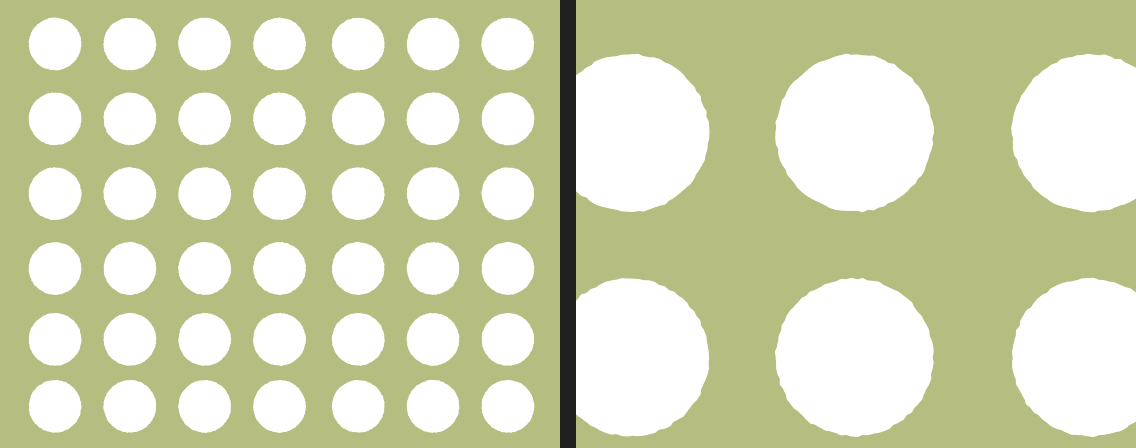
Left: the whole. Right: its middle third, enlarged.
This pattern is drawn by a Shadertoy shader. Its source:

```glsl
const float TAU = 6.2831853;

float hash(vec2 p) {
    vec3 q = fract(vec3(p.xyx) * 0.1031);
    q += dot(q, q.yzx + 33.33);
    return fract((q.x + q.y) * q.z);
}

// Smooth noise around a closed rim, with a whole number of teeth
float rimNoise(float turn, float teeth, float seed) {
    float t = turn * teeth;
    float i = floor(t);
    float a = hash(vec2(mod(i, teeth), seed));
    float b = hash(vec2(mod(i + 1.0, teeth), seed));
    return mix(a, b, smoothstep(0.0, 1.0, t - i)) - 0.5;
}

// Dot centre, measured from the top left in canvas widths
vec2 dotCentre(vec2 cell) {
    vec2 centre = vec2(0.0983, 0.0786) + 0.1336 * cell;
    // The last three columns step right; the last two rows close up
    centre.x += 0.0070 * step(4.0, cell.x);
    float late = max(cell.y - 3.0, 0.0);
    centre.y -= 0.0070 * late * (late + 1.0) * 0.5;
    return centre;
}

void mainImage(out vec4 fragColor, in vec2 fragCoord) {
    vec2 p = vec2(fragCoord.x, iResolution.y - fragCoord.y) / iResolution.x;

    // Nearest dot in the 7 by 6 grid
    vec2 offset = vec2(9.0);
    float seed = 0.0;
    for (int row = 0; row < 6; row++) {
        for (int col = 0; col < 7; col++) {
            vec2 toDot = p - dotCentre(vec2(col, row));
            if (dot(toDot, toDot) < dot(offset, offset)) {
                offset = toDot;
                seed = float(row * 7 + col);
            }
        }
    }

    // Slightly ragged disc
    float turn = atan(offset.y, offset.x) / TAU + 0.5;
    float radius = 0.0469 + 0.0011 * rimNoise(turn, 90.0, seed);
    float edge = 0.6 / iResolution.x;
    float disc = 1.0 - smoothstep(-edge, edge, length(offset) - radius);

    vec3 sage = vec3(0.710, 0.747, 0.500);
    fragColor = vec4(mix(sage, vec3(1.0), disc), 1.0);
}
```
